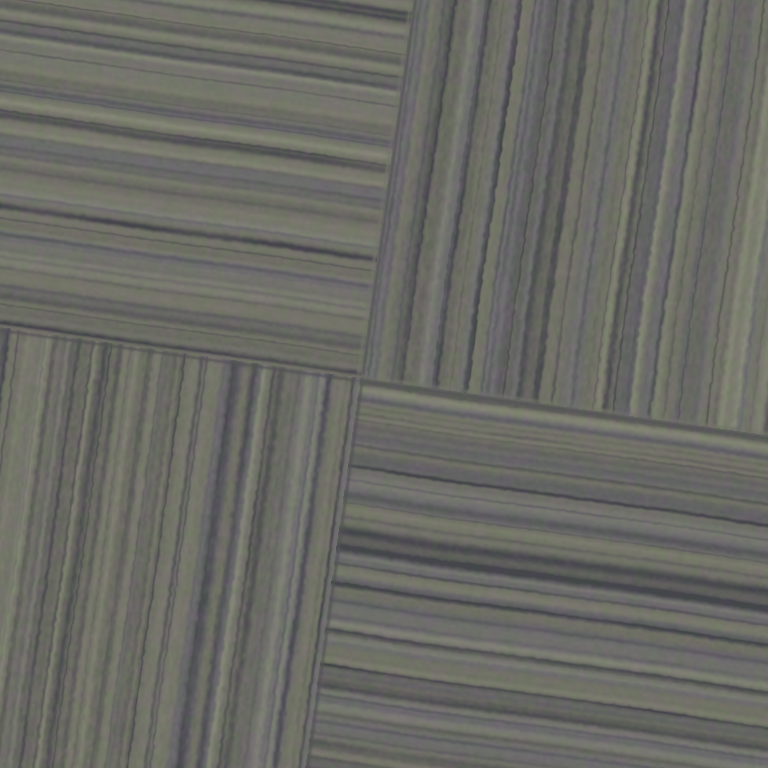
Give the GLSL for this texture, as a Shadertoy shader.

```glsl
#define TILE_SIZE 0.62
#define TILT 0.14
#define JUNCTION vec2(0.469, 0.508)
#define DARK_PITCH 0.036
#define THIN_PITCH 0.024
#define LIGHT_PITCH 0.030
#define SEAM_WIDTH 0.0028
#define GRAIN 0.22
#define BASE_COLOR vec3(0.437, 0.437, 0.397)
#define GREY_COLOR vec3(0.415, 0.413, 0.420)
#define DARK_COLOR vec3(0.285, 0.288, 0.305)
#define LIGHT_COLOR vec3(0.530, 0.542, 0.470)

float hash(vec2 p) {
    vec3 q = fract(p.xyx * 0.1031);
    q += dot(q, q.yzx + 33.33);
    return fract((q.x + q.y) * q.z);
}

float noise(vec2 p) {
    vec2 i = floor(p), f = fract(p);
    f = f * f * (3.0 - 2.0 * f);
    return mix(mix(hash(i), hash(i + vec2(1, 0)), f.x),
               mix(hash(i + vec2(0, 1)), hash(i + vec2(1, 1)), f.x), f.y);
}

// Soft profile of a line, never narrower than a pixel
float softLine(float d, float width) {
    float w = max(width, 0.8 / iResolution.y);
    return exp(-d * d / (w * w));
}

// Jittered parallel yarns with varying width and strength
float yarns(float x, float pitch, float width, float seed) {
    float sum = 0.0;
    float home = floor(x / pitch);
    for (float k = -1.0; k <= 1.0; k++) {
        vec2 id = vec2(home + k, seed);
        float center = (id.x + 0.1 + 0.8 * hash(id)) * pitch;
        float w = width * mix(0.6, 1.4, hash(id + 17.3));
        float strength = mix(0.2, 1.0, hash(id + 41.7));
        sum = max(sum, strength * softLine(x - center, w));
    }
    return sum;
}

void mainImage(out vec4 fragColor, in vec2 fragCoord) {
    vec2 uv = fragCoord / iResolution.y;

    // Tilted tile grid, direction alternating like a checkerboard
    vec2 p = uv - JUNCTION;
    float c = cos(TILT), s = sin(TILT);
    p = vec2(c * p.x - s * p.y, s * p.x + c * p.y);
    vec2 tile = floor(p / TILE_SIZE);
    bool upright = mod(tile.x + tile.y, 2.0) < 0.5;
    float across = upright ? p.x : p.y;
    float along = upright ? p.y : p.x;
    float seed = 60.0 * hash(tile + 5.0) + 3.0;

    // Slight waver and uneven edges of the yarns
    float rough = upright ? 1.0 : 0.5;
    float x = across + 0.003 * (noise(vec2(along * 7.0, seed)) - 0.5);
    x += 0.0025 * rough * (noise(vec2(across, along) * 150.0) - 0.5);

    // Stripes: broad tone, pale yarns, dark yarns
    float tone = 0.7 * (noise(vec2(x * 45.0, seed)) - 0.5);
    tone += 0.35 * (noise(vec2(x * 170.0, seed + 9.0)) - 0.5);
    tone += 0.75 * yarns(x, LIGHT_PITCH, 0.0055, seed + 70.0);
    float wear = 0.8 + 0.4 * noise(vec2(x * 90.0, along * 9.0));
    tone -= 1.15 * wear * yarns(x, DARK_PITCH, 0.0045, seed + 140.0);
    tone -= 0.65 * wear * yarns(x, THIN_PITCH, 0.0023, seed + 210.0);

    // Woven grain, stretched along the yarn
    tone += GRAIN * rough * (noise(vec2(across * 260.0, along * 110.0)) - 0.5);
    tone += GRAIN * 0.6 * (noise(uv * 210.0) - 0.5);

    // Seams: a dark groove beside a pale edge
    vec2 toSeam = p - TILE_SIZE * floor(p / TILE_SIZE + 0.5);
    float groove = max(softLine(toSeam.x - 0.003, SEAM_WIDTH),
                       softLine(toSeam.y + 0.004, SEAM_WIDTH));
    float edge = max(softLine(toSeam.x + 0.003, SEAM_WIDTH),
                     softLine(toSeam.y - 0.002, SEAM_WIDTH));
    tone = mix(tone, -0.75, 0.7 * groove);
    tone = mix(tone, 0.15, 0.6 * edge);

    // Colour from tone, with faint warm and violet drift
    float grey = noise(vec2(x * 75.0, seed + 31.0));
    vec3 color = mix(BASE_COLOR, GREY_COLOR, smoothstep(0.35, 0.8, grey));
    color = mix(color, LIGHT_COLOR, clamp(tone, 0.0, 1.1));
    color = mix(color, DARK_COLOR, clamp(-tone, 0.0, 1.1));
    float drift = noise(uv * 95.0 + 13.0) - 0.5;
    color += drift * vec3(0.025, -0.015, 0.035);

    fragColor = vec4(clamp(color, 0.0, 1.0), 1.0);
}
```
